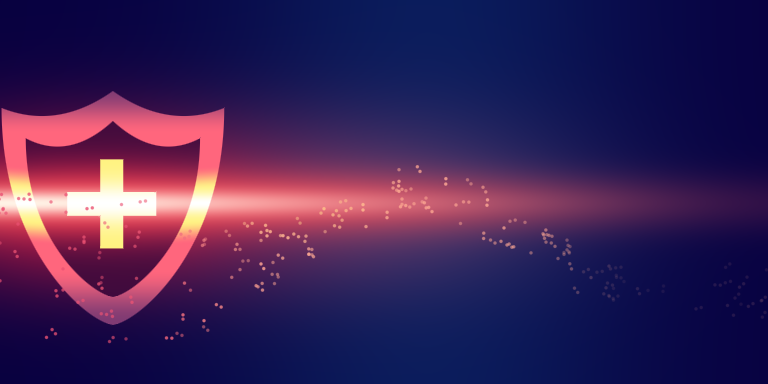
Reproduce this background procedurally as a Shadertoy shader.

```glsl
// A glowing shield with a cross, crossed by a horizontal light beam on navy.
// Gaussian falloffs build the haze and beam, implicit edges cut the shield,
// and a hashed loop scatters paired sparks along a wave.
// Units: canvas height is 1, origin at the lower left.

#define BEAM_Y 0.471
#define BEAM_WIDTH 0.075
#define CORE_WIDTH 0.030
#define SHIELD_X 0.294
#define SPARK_COUNT 165
#define SPARK_RADIUS 0.0043

const vec3 NAVY_EDGE = vec3(0.03, 0.00, 0.25);
const vec3 NAVY_MID = vec3(0.04, 0.11, 0.36);
const vec3 VIOLET = vec3(0.39, 0.25, 0.43);
const vec3 CRIMSON = vec3(0.80, 0.11, 0.26);
const vec3 ROSE = vec3(0.97, 0.32, 0.36);
const vec3 PLUM = vec3(0.25, 0.04, 0.23);
const vec3 PINK = vec3(1.00, 0.40, 0.49);
const vec3 MAUVE = vec3(0.50, 0.23, 0.45);
const vec3 YELLOW = vec3(1.00, 0.95, 0.50);
const vec3 PEACH = vec3(1.00, 0.66, 0.58);

float gauss(float v, float width) {
    v /= width;
    return exp(-v * v);
}

float hash(float n) {
    return fract(sin(n * 12.9898) * 43758.547);
}

// Antialiased fill of an implicit shape, negative inside
float fill(float d) {
    return clamp(0.5 - d / max(fwidth(d), 1e-5), 0.0, 1.0);
}

// Curved sides narrowing to the foot, and a peaked, concave top edge
float shield(vec2 p, float halfWidth, float foot, float shoulder, float peak) {
    float x = abs(p.x);
    float t = clamp((p.y - foot) / (shoulder - foot), 0.0, 1.0);
    float side = x - halfWidth * sin(1.5708 * pow(t, 0.68));
    float u = x / halfWidth;
    float top = p.y - peak - (peak - shoulder) * u * (3.65 * u - 4.65);
    return max(max(side, top), foot - p.y);
}

float box(vec2 p, vec2 halfSize) {
    vec2 d = abs(p) - halfSize;
    return max(d.x, d.y);
}

vec3 background(vec2 p) {
    float d = p.y - BEAM_Y;
    vec3 color = mix(NAVY_EDGE, NAVY_MID, gauss(p.x - 1.12, 0.55));
    color = mix(color, VIOLET, 0.85 * gauss(p.x - 0.95, 0.50) * gauss(d, 0.22));
    color = mix(color, CRIMSON, 0.90 * gauss(p.x - 0.22, 0.52) * gauss(d, 0.21));
    float reach = 1.0 - 0.85 * smoothstep(0.4, 2.1, p.x);
    color = mix(color, ROSE, reach * gauss(d, BEAM_WIDTH));
    return mix(color, vec3(1.0, 0.95, 0.90), gauss(p.x, 0.8) * gauss(d, CORE_WIDTH));
}

vec3 drawShield(vec3 color, vec2 p) {
    vec2 q = p - vec2(SHIELD_X, 0.0);
    float rise = p.y - BEAM_Y;
    float dist = abs(rise);
    float outer = fill(shield(q, 0.290, 0.154, 0.719, 0.763));
    float inner = fill(shield(q, 0.227, 0.227, 0.640, 0.685));

    // Dark pane behind the rim
    color = mix(color, PLUM, 0.80 * inner * smoothstep(0.03, 0.20, dist));

    // Rim: mauve ends, pink body, hot band where the beam crosses
    float fade = max(smoothstep(0.18, 0.30, rise), smoothstep(0.17, 0.31, -rise));
    vec3 rim = mix(PINK, MAUVE, fade);
    float slant = rise + 0.018 - 0.06 * abs(q.x);
    rim = mix(rim, YELLOW, 1.0 - smoothstep(0.04, 0.10, abs(slant)));
    rim = mix(rim, vec3(1.0), gauss(dist, 0.028));
    color = mix(color, rim, outer * (1.0 - inner));

    // Cross
    vec2 c = p - vec2(0.291, 0.469);
    float crossShape = min(box(c, vec2(0.116, 0.031)), box(c, vec2(0.030, 0.116)));
    vec3 glow = mix(YELLOW, vec3(1.0), gauss(dist, 0.055));
    return mix(color, glow, fill(crossShape));
}

vec3 drawSparks(vec3 color, vec2 p) {
    float soft = 0.75 / iResolution.y;
    for (int i = 0; i < SPARK_COUNT; i++) {
        float id = float(i) + 1.0;
        float x = 2.0 * hash(id);
        float wave = 0.30 - 0.03 * x + 0.24 * gauss(x - 1.10, 0.32);
        float spread = mix(0.20, 0.065, smoothstep(0.3, 0.85, x));
        vec2 center = vec2(x, wave + spread * (2.0 * hash(id + 217.3) - 1.0));

        // Most sparks have a close companion
        float angle = 6.2832 * hash(id + 431.7);
        vec2 offset = 0.014 * vec2(cos(angle), sin(angle));
        float pair = length(p - center);
        if (hash(id + 97.1) > 0.35) pair = min(pair, length(p - center - offset));

        float alpha = mix(0.85, 0.13, smoothstep(1.25, 1.65, x));
        alpha *= 0.55 + 0.45 * hash(id + 613.9);
        vec3 tint = mix(vec3(0.92, 0.32, 0.45), PEACH, smoothstep(0.3, 0.75, x));
        tint = mix(tint, YELLOW, 0.6 * gauss(x - 0.75, 0.2) * gauss(center.y - BEAM_Y, 0.08));
        float dotMask = 1.0 - smoothstep(SPARK_RADIUS - soft, SPARK_RADIUS + soft, pair);
        color = mix(color, tint, alpha * dotMask);
    }
    return color;
}

void mainImage(out vec4 fragColor, in vec2 fragCoord) {
    vec2 p = fragCoord / iResolution.y;
    vec3 color = drawShield(background(p), p);
    fragColor = vec4(drawSparks(color, p), 1.0);
}
```
